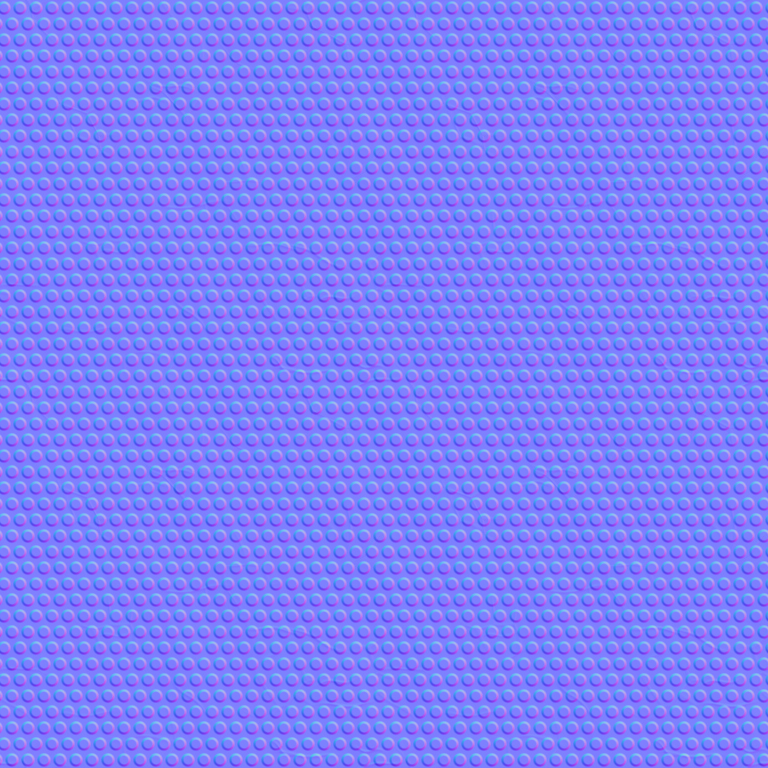
Reproduce this texture map procedurally as a Shadertoy shader.

```glsl
const float TAU = 6.2831853;

vec2 hash2(vec2 p) {
    vec3 q = fract(p.xyx * vec3(0.1031, 0.1030, 0.0973));
    q += dot(q, q.yzx + 33.33);
    return fract((q.xx + q.yz) * q.zy);
}

// Distance gap between the two nearest cell points, wrapping every n cells
float cellEdge(vec2 p, float n) {
    p *= n;
    vec2 id = floor(p), f = p - id;
    float nearest = 8.0, second = 8.0;
    for (int y = -1; y <= 1; y++)
    for (int x = -1; x <= 1; x++) {
        vec2 o = vec2(x, y);
        float d = length(o + hash2(mod(id + o, n)) - f);
        second = min(second, max(nearest, d));
        nearest = min(nearest, d);
    }
    return second - nearest;
}

// Height of creases and scratches, periodic over the unit square
float wearHeight(vec2 p) {
    // Fine wrinkles, confined to soft patches
    vec2 warped = p + 0.012 * sin(TAU * (p.yx * vec2(5.0, 4.0) + p * 3.0));
    float patches = sin(TAU * (p.x + 2.0 * p.y) + 1.0) * sin(TAU * (2.0 * p.x - p.y))
                  + 0.4 * sin(TAU * (3.0 * p.x + 4.0 * p.y));
    float gap = cellEdge(warped, 11.0) / 0.09;
    float h = 0.5 * exp(-gap * gap) * smoothstep(0.1, 0.9, patches);

    // Short curved scratches, mostly falling to the right
    for (int i = 0; i < 16; i++) {
        vec2 seed = hash2(vec2(i, 31));
        vec2 shape = hash2(vec2(i, 57));
        vec2 d = fract(p - seed + 0.5) - 0.5;
        float angle = mix(-0.95, 0.2, shape.x);
        vec2 dir = vec2(cos(angle), sin(angle));
        float along = dot(d, dir) / mix(0.025, 0.08, shape.y);
        float across = dot(d, vec2(-dir.y, dir.x)) + 0.005 * sin(along * 3.0 + float(i));
        h += mix(0.4, 1.0, seed.x) * exp(-pow(across / 0.004, 2.0) - pow(along, 4.0));
    }
    return h;
}

// Outward slope on the bevelled rim of raised studs in staggered rows
vec2 studSlope(vec2 uv) {
    vec2 p = uv * 48.0;
    float odd = mod(floor(p.y), 2.0);
    p.x += odd * 0.5 - 0.25;
    vec2 d = fract(p) - 0.5;
    float r = length(d);
    float soft = 0.03 + 24.0 / iResolution.y;
    float rim = 1.0 - smoothstep(0.07 - soft, 0.07 + soft, abs(r - 0.345));
    return 0.52 * rim * d / max(r, 0.001);
}

void mainImage(out vec4 fragColor, in vec2 fragCoord) {
    vec2 uv = fragCoord / iResolution.xy;

    // The wear repeats twice each way
    vec2 p = uv * 2.0;
    vec2 e = vec2(0.002, 0.0);
    float h = wearHeight(p);
    vec2 wear = (vec2(wearHeight(p + e.xy), wearHeight(p + e.yx)) - h) / e.x;

    // Gentle undulation of the sheet
    vec2 sway = 0.012 * sin(TAU * (p * vec2(3.0, 2.0) + p.yx * vec2(2.0, 5.0)));

    vec2 slope = studSlope(uv) - 0.0007 * wear + sway;
    vec3 normal = vec3(slope, sqrt(max(1.0 - dot(slope, slope), 0.0)));
    fragColor = vec4((0.5 + 0.5 * normal) * vec3(0.985, 1.0, 1.0), 1.0);
}
```
